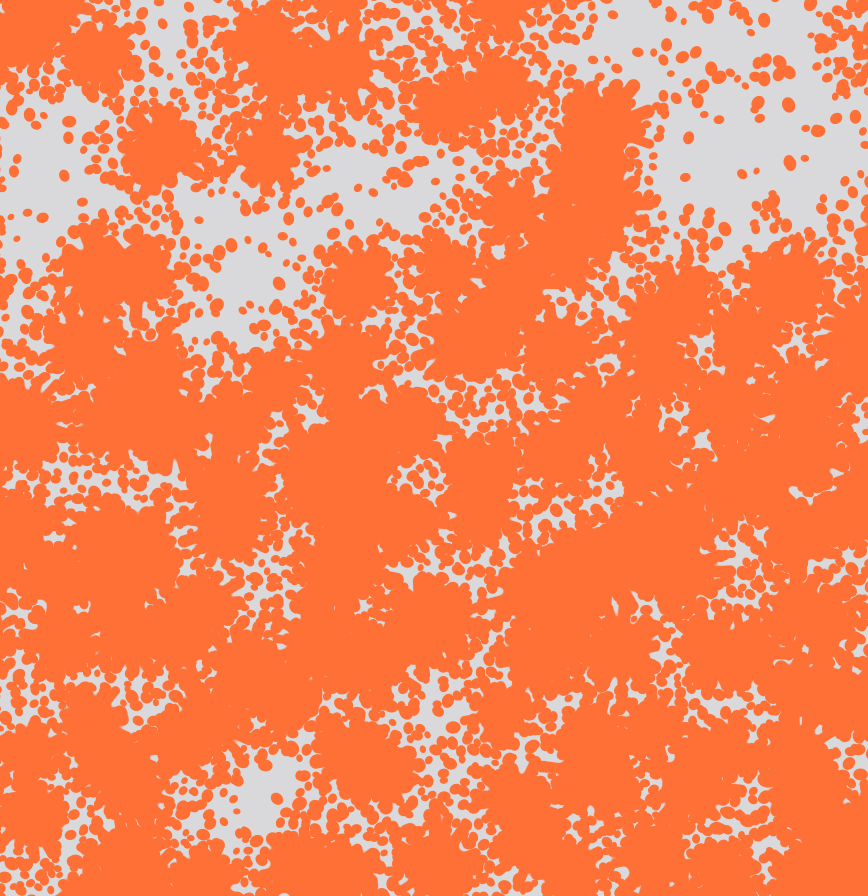
Write a Shadertoy shader that draws this pattern.

```glsl
// Orange paint splatter on pale grey: jittered splats with round cores and
// radial fingers, surrounded by droplets that thicken close to the splats.
// Both are scattered on hashed grids and merged as distance functions.

const vec3 PAPER = vec3(0.85, 0.85, 0.86);
const vec3 PAINT = vec3(1.0, 0.44, 0.21);

// Lengths are fractions of the canvas height
const float SPLAT_CELL = 0.075;
const vec2 CORE_RADIUS = vec2(0.023, 0.035);   // smallest, largest
const vec2 FINGER_REACH = vec2(1.1, 1.75);     // relative to the core
const vec2 FINGER_WIDTH = vec2(0.0045, 0.0075);
const float JOINT_BLEND = 0.006;
const float DROP_CELL = 0.0175;
const vec2 DROP_RADIUS = vec2(0.004, 0.0088);
const float DROP_STRETCH = 0.22;
const float DROP_BASE = 0.17;                  // chance far from any splat
const float CLUMPING = 0.7;
const float TAU = 6.28318;

float hash(vec2 p) {
    return fract(sin(dot(p, vec2(127.1, 311.7))) * 43758.5453);
}

vec2 hash2(vec2 p) {
    return vec2(hash(p), hash(p + 37.3));
}

float valueNoise(vec2 p) {
    vec2 i = floor(p), f = fract(p);
    f = f * f * (3.0 - 2.0 * f);
    return mix(mix(hash(i), hash(i + vec2(1, 0)), f.x),
               mix(hash(i + vec2(0, 1)), hash(i + vec2(1, 1)), f.x), f.y);
}

float smoothMin(float a, float b, float k) {
    float h = max(k - abs(a - b), 0.0) / k;
    return min(a, b) - 0.25 * h * h * k;
}

// Chance of a splat: sparse at the top, crowded in a band below the middle
float splatChance(vec2 cell) {
    float y = cell.y * SPLAT_CELL;
    float band = smoothstep(0.06, 0.26, y) * (1.0 - smoothstep(0.45, 0.72, y));
    float chance = mix(mix(0.65, 0.42, y), 1.1, band);
    return chance + CLUMPING * (valueNoise(cell * 0.4 + 5.7) - 0.5);
}

// Centre in xy, core radius in z (zero for an empty cell)
vec3 splatAt(vec2 cell) {
    if (hash(cell + 11.9) > splatChance(cell)) return vec3(0.0);
    vec2 centre = (cell + hash2(cell + 3.1)) * SPLAT_CELL;
    return vec3(centre, mix(CORE_RADIUS.x, CORE_RADIUS.y, hash(cell + 23.7)));
}

// Round core with rounded fingers, one per angular sector
float splatDistance(vec2 p, float core, vec2 seed) {
    float count = 11.0 + floor(5.0 * hash(seed + 8.3));
    float sector = floor((atan(p.y, p.x) / TAU + 0.5) * count);
    float d = length(p) - core;
    for (float k = -1.0; k <= 1.0; k++) {
        float id = mod(sector + k + count, count);
        vec2 rnd = hash2(seed * 1.7 + id * 4.1);
        float angle = ((id + 0.2 + 0.6 * rnd.x) / count - 0.5) * TAU;
        vec2 dir = vec2(cos(angle), sin(angle));
        float reach = core * mix(FINGER_REACH.x, FINGER_REACH.y, rnd.y);
        float along = clamp(dot(p, dir), 0.0, reach);
        float width = mix(FINGER_WIDTH.x, FINGER_WIDTH.y, hash(seed + id * 2.3));
        width *= mix(0.75, 1.1, along / reach);
        d = smoothMin(d, length(p - dir * along) - width, JOINT_BLEND);
    }
    return d;
}

// How closely splats surround a point
float splatDensity(vec2 p) {
    vec2 home = floor(p / SPLAT_CELL);
    float density = 0.0;
    for (int j = -1; j <= 1; j++)
    for (int i = -1; i <= 1; i++) {
        vec3 s = splatAt(home + vec2(i, j));
        if (s.z > 0.0) density += 1.0 - smoothstep(0.03, 0.105, length(p - s.xy));
    }
    return density;
}

// One layer of slightly oval droplets; density is read only close to one
float dropletDistance(vec2 p, float layer, float margin) {
    vec2 home = floor(p / DROP_CELL + layer * 0.5);
    float nearest = 1.0;
    for (int j = -1; j <= 1; j++)
    for (int i = -1; i <= 1; i++) {
        vec2 cell = home + vec2(i, j);
        vec2 seed = cell + layer * 71.3;
        vec2 centre = (cell - layer * 0.5 + 0.1 + 0.8 * hash2(seed)) * DROP_CELL;
        float turn = TAU * hash(seed + 5.9);
        vec2 axis = vec2(cos(turn), sin(turn)), v = p - centre;
        v += axis * dot(v, axis) * DROP_STRETCH;
        float d = length(v) - mix(DROP_RADIUS.x, DROP_RADIUS.y, hash(seed + 13.7));
        if (d < min(margin, nearest)) {
            float chance = DROP_BASE + 0.7 * splatDensity(centre);
            if (hash(seed + 19.1) < chance) nearest = d;
        }
    }
    return nearest;
}

void mainImage(out vec4 fragColor, in vec2 fragCoord) {
    vec2 p = fragCoord / iResolution.y;
    float pixel = 1.0 / iResolution.y;
    vec2 home = floor(p / SPLAT_CELL);
    float d = min(dropletDistance(p, 0.0, pixel), dropletDistance(p, 1.0, pixel));
    for (int j = -1; j <= 1; j++)
    for (int i = -1; i <= 1; i++) {
        vec2 cell = home + vec2(i, j);
        vec3 s = splatAt(cell);
        if (s.z > 0.0) d = min(d, splatDistance(p - s.xy, s.z, cell));
    }
    float paint = 1.0 - smoothstep(-0.7 * pixel, 0.7 * pixel, d);
    fragColor = vec4(mix(PAPER, PAINT, paint), 1.0);
}
```
